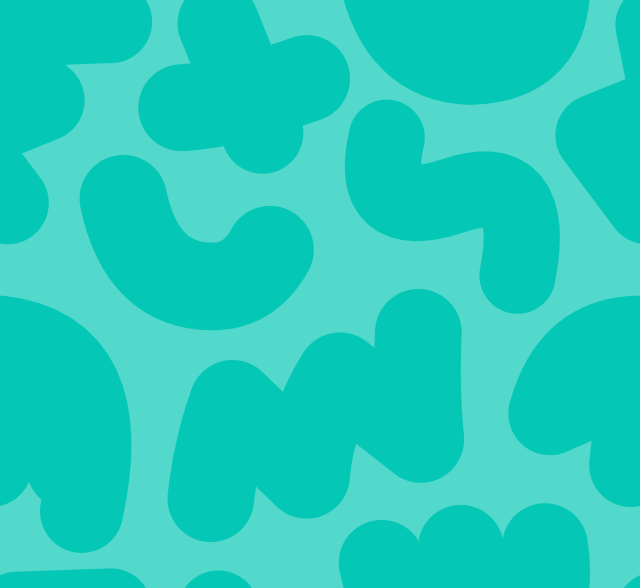
This pattern is drawn by a Shadertoy shader. Its source:

```glsl
const vec2 TILE = vec2(7.68, 7.04);

// Offset from a centre to the nearest wrapped copy of a point
vec2 wrapAround(vec2 p, vec2 centre) {
    vec2 q = p - centre;
    return q - TILE * round(q / TILE);
}

float segment(vec2 p, vec2 a, vec2 b) {
    vec2 pa = p - a, ba = b - a;
    return length(pa - ba * clamp(dot(pa, ba) / dot(ba, ba), 0.0, 1.0));
}

// Distance to a straight limb
float limb(vec2 p, vec2 a, vec2 b) {
    return segment(p, a, b);
}

// Distance to a quadratic curve, walked in short segments
float bend(vec2 p, vec2 a, vec2 b, vec2 c) {
    float d = 1e3;
    vec2 previous = a;
    for (int i = 1; i <= 16; i++) {
        float t = float(i) / 16.0;
        vec2 next = mix(mix(a, b, t), mix(b, c, t), t);
        d = min(d, segment(p, previous, next));
        previous = next;
    }
    return d;
}

float cross4(vec2 p) {
    p = wrapAround(p, vec2(2.9, 1.1)) + vec2(2.9, 1.1);
    float across = bend(p, vec2(2.18, 1.29), vec2(2.8, 1.25), vec2(3.68, 0.94)) - 0.52;
    float upright = limb(p, vec2(2.62, 0.28), vec2(3.15, 1.59)) - 0.49;
    return min(across, upright);
}

float hook(vec2 p) {
    p = wrapAround(p, vec2(2.4, 2.9)) + vec2(2.4, 2.9);
    float left = bend(p, vec2(1.48, 2.38), vec2(1.7, 3.43), vec2(2.55, 3.43));
    float right = bend(p, vec2(2.55, 3.43), vec2(3.0, 3.43), vec2(3.24, 2.99));
    return min(left, right) - 0.525;
}

float wave(vec2 p) {
    p = wrapAround(p, vec2(5.4, 2.4)) + vec2(5.4, 2.4);
    float left = bend(p, vec2(4.64, 1.65), vec2(4.4, 2.68), vec2(5.42, 2.35));
    float right = bend(p, vec2(5.42, 2.35), vec2(6.47, 1.98), vec2(6.21, 3.3));
    return min(left, right) - 0.457;
}

float zigzag(vec2 p) {
    p = wrapAround(p, vec2(3.8, 5.0)) + vec2(3.8, 5.0);
    float d = bend(p, vec2(2.53, 5.97), vec2(2.6, 5.35), vec2(2.79, 4.83));
    d = min(d, limb(p, vec2(2.79, 4.83), vec2(3.68, 5.69)));
    d = min(d, bend(p, vec2(3.68, 5.69), vec2(3.73, 5.05), vec2(4.08, 4.5)));
    d = min(d, limb(p, vec2(4.08, 4.5), vec2(5.05, 5.26)));
    d = min(d, bend(p, vec2(5.05, 5.26), vec2(4.99, 4.7), vec2(5.02, 3.98)));
    return d - 0.52;
}

float leaf(vec2 p) {
    p = wrapAround(p, vec2(7.7, 5.0)) + vec2(7.7, 5.0);
    // Arch
    float d = bend(p, vec2(6.6, 4.95), vec2(6.85, 4.04), vec2(7.68, 4.04));
    d = min(d, bend(p, vec2(7.68, 4.04), vec2(9.08, 4.2), vec2(8.66, 6.12)));
    // Inner lobes
    d = min(d, limb(p, vec2(6.6, 4.95), vec2(7.4, 4.6)));
    d = min(d, limb(p, vec2(7.68, 4.5), vec2(7.57, 5.57)));
    d = min(d, bend(p, vec2(7.75, 4.6), vec2(8.2, 4.9), vec2(8.5, 5.6)));
    return d - 0.5;
}

float crown(vec2 p) {
    p = wrapAround(p, vec2(5.6, 7.1)) + vec2(5.6, 7.1);
    float d = bend(p, vec2(4.58, 6.74), vec2(4.8, 7.76), vec2(5.65, 7.78));
    d = min(d, bend(p, vec2(5.65, 7.78), vec2(6.72, 7.75), vec2(6.54, 6.54)));
    d = min(d, limb(p, vec2(5.53, 6.56), vec2(5.65, 7.5)));
    return d - 0.515;
}

float splat(vec2 p) {
    p = wrapAround(p, vec2(7.9, 1.3)) + vec2(7.9, 1.3);
    float d = limb(p, vec2(7.88, 0.3), vec2(9.01, 0.26));
    d = min(d, limb(p, vec2(7.88, 0.3), vec2(8.06, 1.2)));
    d = min(d, limb(p, vec2(7.16, 1.62), vec2(8.2, 1.2)));
    d = min(d, limb(p, vec2(7.16, 1.62), vec2(7.77, 2.43)));
    return d - 0.495;
}

void mainImage(out vec4 fragColor, in vec2 fragCoord) {
    vec2 uv = fragCoord / iResolution.xy;
    vec2 p = vec2(uv.x, 1.0 - uv.y) * TILE;

    float d = min(min(cross4(p), hook(p)), min(wave(p), zigzag(p)));
    d = min(d, min(leaf(p), min(crown(p), splat(p))));

    float edge = 0.7 * TILE.y / iResolution.y;
    vec3 teal = vec3(0.02, 0.78, 0.71), paleTeal = vec3(0.32, 0.85, 0.80);
    fragColor = vec4(mix(teal, paleTeal, smoothstep(-edge, edge, d)), 1.0);
}
```
